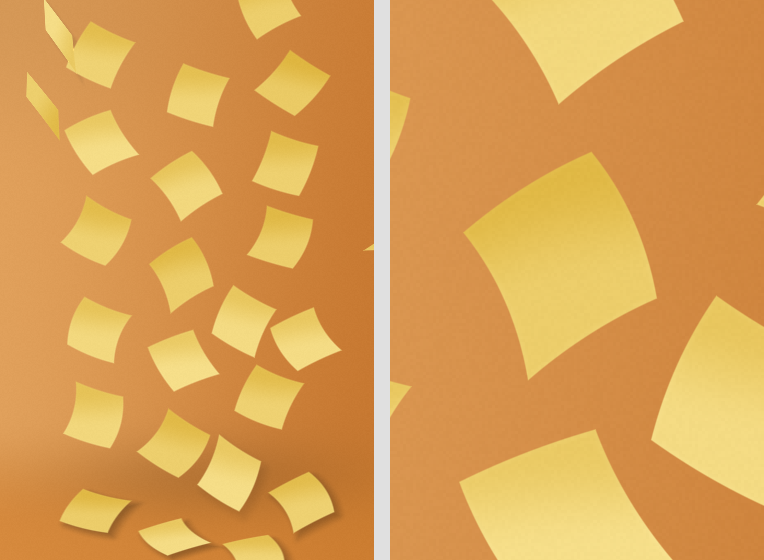
Left: the whole. Right: its middle third, enlarged.
A Shadertoy shader for this pattern:

```glsl
// Square yellow paper notes drifting down onto a warm orange studio floor.

vec4 hash4(uint n) {
    uvec4 v = n * 747796405u + uvec4(11u, 237u, 4051u, 90821u) * 2891336453u;
    v = ((v >> 16u) ^ v) * 73244475u;
    v = ((v >> 15u) ^ v) * 668265261u;
    v = (v >> 16u) ^ v;
    return vec4(v & 65535u) / 65535.0;
}

float boxDistance(vec2 p, vec2 halfSize) {
    vec2 d = abs(p) - halfSize;
    return length(max(d, 0.0)) + min(max(d.x, d.y), 0.0);
}

// Maps a curled, tilted note back to an upright square.
vec2 uncurl(vec2 p, float flatness, float angle, float shear, vec2 bend) {
    p.y /= flatness;
    float c = cos(angle), s = sin(angle);
    p = vec2(c * p.x + s * p.y, c * p.y - s * p.x);
    p.x += shear * p.y;
    return p + bend * (p.yx * p.yx - 0.0007);
}

// Side-lit wall fading into a floor, with a broad dark pool of shade.
vec3 backdrop(vec2 p, float width) {
    float x = p.x / width;
    vec3 lit = vec3(0.88, 0.63, 0.36), dim = vec3(0.78, 0.47, 0.19);
    float falloff = smoothstep(-0.1, 1.15, x + 0.25 * (0.5 - p.y) * x);
    vec3 wall = mix(lit, dim, falloff);
    wall *= 1.0 - 0.05 * smoothstep(0.65, 1.0, p.y) * (1.0 - x);
    vec3 ground = mix(vec3(0.84, 0.54, 0.24), vec3(0.80, 0.49, 0.19), x);
    vec3 color = mix(ground, wall, smoothstep(0.06, 0.26, p.y));
    vec2 pool = (p - vec2(0.57 * width, 0.145)) / vec2(0.26, 0.07);
    return color * (1.0 - 0.13 * exp(-dot(pool, pool)));
}

void mainImage(out vec4 fragColor, in vec2 fragCoord) {
    vec2 p = fragCoord / iResolution.y;
    float pixel = 1.0 / iResolution.y;
    vec3 color = backdrop(p, iResolution.x / iResolution.y);

    // Column layout: note count, start, sideways drift and vertical spacing.
    ivec4 counts = ivec4(6, 6, 8, 2);
    vec4 startX = vec4(0.172, 0.345, 0.53, 0.547);
    vec4 startY = vec4(0.905, 0.828, 0.99, 0.395);
    vec4 drift = vec4(0.0, 0.008, 0.01, 0.0);
    vec4 spacing = vec4(0.1635, 0.157, 0.14, 0.29);

    vec3 paper = vec3(0.0);
    float coverage = 0.0, light = 1.0;
    for (int column = 0; column < 4; column++) {
        for (int row = 0; row < counts[column]; row++) {
            uint id = uint(column * 16 + row + 3);
            vec4 h = hash4(id), k = hash4(id + 101u);
            float r = float(row);
            vec2 center = vec2(startX[column] - drift[column] * r,
                               startY[column] - spacing[column] * r);
            if (column == 2 && row % 2 == 0 && row != 2) center.x -= 0.06;
            center += (h.xy - 0.5) * 0.012;

            // Pose: notes lie flatter as they near the floor.
            float flatness = mix(0.58, 1.0, smoothstep(0.05, 0.15, center.y));
            float side = h.z < 0.5 ? -1.0 : 1.0;
            float angle = side * mix(0.28, 0.6, h.w);
            float shear = (k.x - 0.5) * 0.35;
            vec2 bend = vec2(k.y < 0.5 ? -1.0 : 1.0, side) * mix(vec2(1.5, 0.5), vec2(4.0, 2.0), k.zw);
            vec2 halfSize = vec2(0.044, 0.047) + 0.004 * (k.wy - 0.5);

            // Paper, shaded towards its curled upper edge.
            vec2 q = uncurl(p - center, flatness, angle, shear, bend);
            float d = boxDistance(q, halfSize) * mix(flatness, 1.0, 0.4);
            float cover = smoothstep(pixel, -pixel, d);
            vec2 uv = q / halfSize;
            float tone = 0.48 + 0.4 * k.x - 0.38 * smoothstep(-0.4, 1.0, uv.y + 0.3 * side * uv.x);
            tone += 0.05 * smoothstep(-0.004, 0.0, d);
            vec3 tint = mix(vec3(0.86, 0.69, 0.21), vec3(0.98, 0.90, 0.59), tone);
            paper = mix(paper, tint, cover);
            coverage = max(coverage, cover);

            // Soft shadow thrown on the floor, down and to the right.
            float nearFloor = smoothstep(0.2, 0.08, center.y);
            vec2 shadowPoint = p - center - vec2(0.009, -0.007 - 0.12 * max(center.y - 0.11, 0.0));
            float shade = boxDistance(uncurl(shadowPoint, flatness, angle, shear, bend), halfSize);
            light *= 1.0 - 0.27 * nearFloor * smoothstep(0.016, -0.012, shade);
        }
    }
    // Premultiplied edges keep the paper colour clean.
    color = mix(color * light, paper / max(coverage, 0.001), coverage);

    // Faint grain on a fixed canvas grid.
    uvec2 cell = uvec2(p * 512.0);
    color += (hash4(cell.x + cell.y * 1009u).x - 0.5) * 0.012;
    fragColor = vec4(color, 1.0);
}
```
